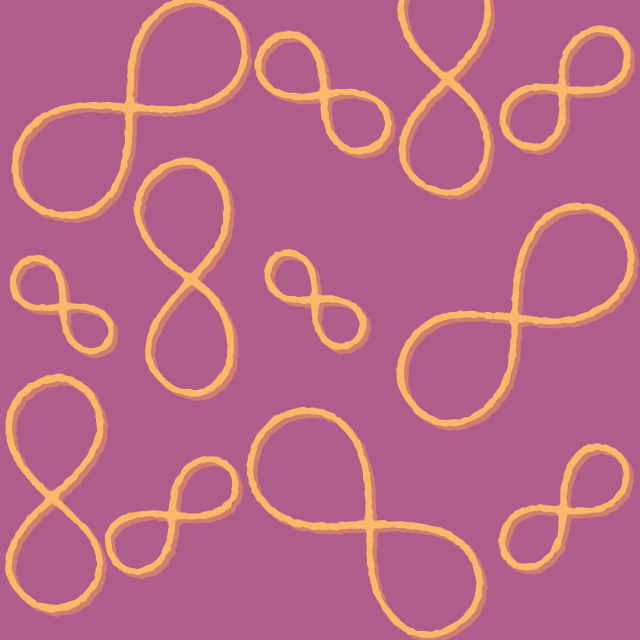
Write a WebGL 2 fragment shader that draws this pattern.

```glsl
#version 300 es
precision highp float;
// Hand-drawn figure eights with a hard drop shadow on a plum ground.
// Each eight is an implicit lemniscate; three rows are filled like lines of
// text, cycling through large, small, upright and small shapes.

uniform vec2 u_resolution;
out vec4 outColor;

float hash(vec2 p) {
    vec3 q = fract(vec3(p.xyx) * 0.1031);
    q += dot(q, q.yzx + 33.33);
    return fract((q.x + q.y) * q.z);
}

float valueNoise(vec2 p) {
    vec2 cell = floor(p), f = fract(p);
    f = f * f * (3.0 - 2.0 * f);
    vec2 e = vec2(1.0, 0.0);
    return mix(mix(hash(cell), hash(cell + e.xy), f.x),
               mix(hash(cell + e.yx), hash(cell + e.xx), f.x), f.y);
}

// Distance to a lemniscate along x: implicit value over gradient length.
float lemniscate(vec2 p, float halfLength, float plumpness) {
    vec2 q = p / (halfLength * vec2(1.0, plumpness));
    float r2 = dot(q, q);
    float value = r2 * r2 - q.x * q.x + q.y * q.y;
    vec2 slope = 4.0 * r2 * q - 2.0 * vec2(q.x, -q.y);
    slope.y /= plumpness;
    return halfLength * abs(value) / max(length(slope), 1e-4);
}

// Distance to the nearest of all the eights.
float figureEights(vec2 p) {
    // Slow wobble of the hand
    p += 0.012 * (vec2(valueNoise(p * 9.0), valueNoise(p * 9.0 + 40.0)) - 0.5);
    float nearest = 1.0;
    for (int row = 0; row < 3; row++) {
        float cursor = 0.018;
        for (int col = 0; col < 4; col++) {
            int kind = (col + row) % 4;
            bool large = kind == 0, upright = kind == 2;
            float seed = hash(vec2(col, row) + 7.0);

            // Size, tilt and lift above the row's middle line
            float size = large ? 0.215 : upright ? 0.178 : row == 1 ? 0.092 : 0.116;
            float lean = col == 3 || (row < 2) == large ? 1.0 : -1.0;
            float angle = upright ? 1.57 : lean * 0.72;
            angle += 0.1 * (seed - 0.5);
            float lift = large ? 0.0 : upright ? 0.045 : 0.025;
            lift += large ? 0.0 : 0.024 * (seed - 0.5);

            // Advance the cursor by the shape's own width
            float halfWidth = size * (upright ? 0.38 : 0.86);
            vec2 center = vec2(cursor + halfWidth, 0.83 - 0.325 * float(row) + lift);
            cursor += 2.0 * halfWidth + (row == 1 ? 0.05 : 0.02);

            vec2 local = p - center;
            float c = cos(angle), s = sin(angle);
            local = vec2(c * local.x + s * local.y, c * local.y - s * local.x);
            // One lobe is slightly longer than the other
            size *= 1.0 + 0.08 * (seed - 0.5) * sign(local.x);
            nearest = min(nearest, lemniscate(local, size, 1.08));
        }
    }
    return nearest;
}

// Coverage of the rough-edged stroke.
float stroke(vec2 p) {
    vec2 grain = vec2(valueNoise(p * 135.0), valueNoise(p * 135.0 + 71.0)) - 0.5;
    float edge = figureEights(p + 0.0028 * grain) - 0.0051;
    float blur = 0.75 / u_resolution.y;
    return 1.0 - smoothstep(-blur, blur, edge);
}

void main() {
    vec2 uv = gl_FragCoord.xy / u_resolution.y;
    vec3 plum = vec3(0.685, 0.365, 0.545);
    vec3 shadow = vec3(0.825, 0.49, 0.44);
    vec3 apricot = vec3(0.985, 0.72, 0.415);

    vec3 color = mix(plum, shadow, stroke(uv - vec2(0.0066, -0.0062)));
    color = mix(color, apricot, stroke(uv));
    outColor = vec4(color, 1.0);
}
```
